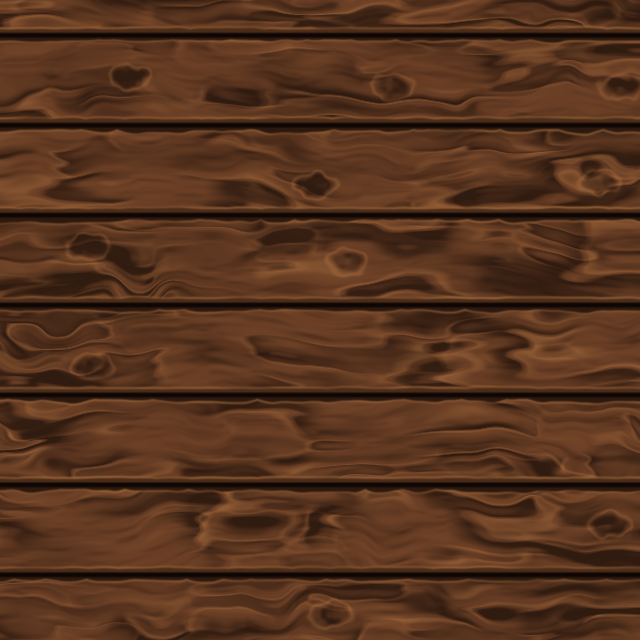
A WebGL 1 fragment shader for this texture:

```glsl
precision highp float;
// Seven horizontal seams divide carved brown planks with wavy, worn lips.
// Grain is stretched, warped noise: its contour steps give dark grooves with
// light rims, a height difference adds relief, and knots bend the grain.
uniform vec2 u_resolution;

const float PITCH = 0.1405;       // plank height, share of the canvas
const float FIRST_SEAM = 0.102;   // height of the lowest seam
const float GAP_HALF = 0.014;     // the values below are in plank heights
const float LIP_BOTTOM = 0.075;
const float LIP_TOP = 0.055;
const float LIP_WAVE = 0.055;
const float LIP_WIDTH = 0.016;
const float KNOT_SPACING = 2.6;
const float KNOT_CHANCE = 0.4;
const vec2 KNOT_RADIUS = vec2(0.19, 0.12);
const float RELIEF = 1.1;

const vec3 GAP = vec3(0.05, 0.022, 0.014);
const vec3 SHADOW = vec3(0.17, 0.095, 0.055);
const vec3 BEVEL = vec3(0.29, 0.17, 0.095);
const vec3 WOOD = vec3(0.405, 0.238, 0.14);
const vec3 RIM = vec3(0.60, 0.385, 0.22);

float hash(vec2 p) {
  vec3 q = fract(vec3(p.xyx) * 0.1031);
  q += dot(q, q.yzx + 33.33);
  return fract((q.x + q.y) * q.z);
}

float noise(vec2 p) {
  vec2 i = floor(p), f = fract(p);
  f = f * f * f * (f * (f * 6.0 - 15.0) + 10.0);
  return mix(mix(hash(i), hash(i + vec2(1.0, 0.0)), f.x),
             mix(hash(i + vec2(0.0, 1.0)), hash(i + 1.0), f.x), f.y);
}

float fbm(vec2 p) {
  float sum = 0.0, amp = 0.55;
  for (int i = 0; i < 3; i++) {
    sum += amp * noise(p);
    p = p * 2.03 + 17.7;
    amp *= 0.45;
  }
  return sum;
}

// Contour steps of a noise field: x is groove darkness, y is rim light.
vec2 grooves(vec2 p, float levels) {
  float n = noise(p) + 0.3 * noise(p * 2.1 + 5.3);
  float f = fract(n * levels);
  float dark = smoothstep(0.0, 0.12, f) * (1.0 - smoothstep(0.12, 0.65, f));
  float rim = smoothstep(0.72, 0.93, f) * (1.0 - smoothstep(0.93, 1.0, f));
  return vec2(dark, rim);
}

// Wavy lip offset with rounded scallops.
float scallop(float x, float seed) {
  float n = noise(vec2(x * 2.6, seed)) + 0.35 * noise(vec2(x * 6.0, seed + 9.0));
  return LIP_WAVE * abs(n - 0.65);
}

// Knot in the cell around p: xy is the offset, z the scaled distance.
vec3 knot(vec2 p, float plank) {
  vec2 cell = vec2(floor(p.x / KNOT_SPACING), plank);
  vec2 center = vec2((cell.x + 0.3 + 0.4 * hash(cell + 41.0)) * KNOT_SPACING,
                     0.3 + 0.4 * hash(cell + 73.0));
  vec2 offset = p - center;
  float absent = step(KNOT_CHANCE, hash(cell + 19.0)) * 20.0;
  return vec3(offset, length(offset / KNOT_RADIUS) + absent);
}

void main() {
  vec2 uv = gl_FragCoord.xy / u_resolution;
  vec2 p = vec2(uv.x, uv.y - FIRST_SEAM) / PITCH;
  float plank = floor(p.y) + 3.0;
  p.y = fract(p.y);
  vec2 seed = vec2(plank * 13.7, plank * 29.3);

  // Grain space: gentle drift, swirly patches and bending around knots.
  vec3 k = knot(p, plank);
  vec2 s = p + seed;
  float swirl = smoothstep(0.5, 0.85, noise(s * vec2(0.8, 1.8) + 50.0));
  vec2 warp = vec2(noise(s * 3.2), noise(s * vec2(2.4, 3.2) + 31.0)) - 0.5;
  vec2 g = s + warp * mix(vec2(0.15, 0.10), vec2(0.75, 0.32), swirl);
  g.y += 0.5 * (noise(vec2(s.x * 0.55, plank + 0.5)) - 0.5);
  g.y -= 0.6 * k.y * exp(-0.3 * k.z * k.z);

  // Broad and fine grooves, each fading in and out along the plank.
  vec2 broad = grooves(g * vec2(0.75, 3.6), 1.9);
  vec2 fine = grooves(g * vec2(1.3, 6.5) + 80.0, 1.4);
  float broadMask = smoothstep(0.2, 0.7, noise(s * vec2(0.9, 2.6) + 12.0));
  float fineMask = smoothstep(0.3, 0.75, noise(s * vec2(1.1, 3.0) + 63.0));

  // Relief lit from above, and slow changes of tone.
  vec2 h = g * vec2(1.5, 8.0);
  float relief = fbm(h - vec2(0.0, 0.16)) - fbm(h + vec2(0.0, 0.16));
  float tone = fbm(g * vec2(0.7, 3.0) + 24.0) - 0.44;

  float dark = 0.78 * broad.x * broadMask + 0.5 * fine.x * fineMask;
  dark += max(-relief, 0.0) * RELIEF + max(-tone, 0.0) * 1.1;
  float light = 0.48 * broad.y * broadMask + 0.32 * fine.y * fineMask;
  light += max(relief, 0.0) * RELIEF * 0.45 + max(tone, 0.0) * 0.3;

  // Knot hollow and its raised ring.
  float ragged = k.z + 0.5 * (noise(s * 9.0) - 0.5);
  dark += (1.0 - smoothstep(0.6, 1.1, ragged)) * (0.3 + 0.6 * noise(s * 14.0));
  light += 0.45 * exp(-pow((ragged - 1.2) / 0.15, 2.0));

  vec3 color = mix(WOOD, SHADOW, clamp(dark, 0.0, 0.92));
  color = mix(color, RIM, clamp(light, 0.0, 0.8) * (1.0 - 0.5 * min(dark, 1.0)));

  // Worn lips: brown bevel at the bottom, shaded ledge at the top.
  float low = p.y - LIP_BOTTOM - 0.6 * scallop(p.x, plank * 7.1);
  float high = 1.0 - p.y - LIP_TOP - 1.5 * scallop(p.x, plank * 5.3 + 40.0);
  color = mix(BEVEL, color, smoothstep(-0.02, 0.008, low));
  color = mix(SHADOW, color, smoothstep(-0.02, 0.008, high));
  float wear = 0.3 + 0.5 * noise(vec2(p.x * 2.2, plank * 3.7));
  float lip = exp(-pow(low / LIP_WIDTH, 2.0)) + 0.8 * exp(-pow(high / LIP_WIDTH, 2.0));
  color = mix(color, RIM, min(lip, 1.0) * wear);

  // Dark seam between planks.
  float seam = min(p.y, 1.0 - p.y);
  color = mix(GAP, color, smoothstep(GAP_HALF * 0.6, GAP_HALF * 3.0, seam));
  gl_FragColor = vec4(color, 1.0);
}
```
